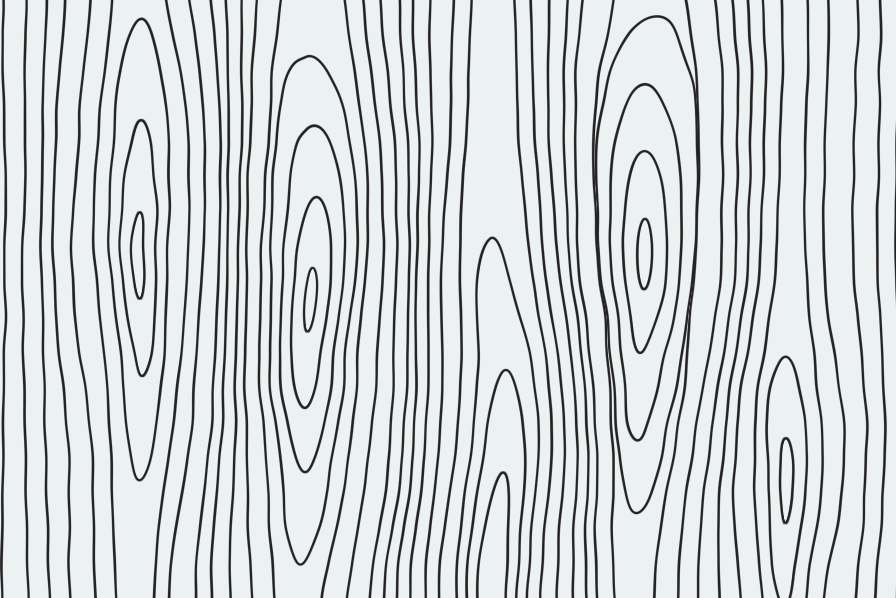
Give the GLSL for this pattern, as a Shadertoy shader.

```glsl
// Wood grain: thin dark hand-drawn lines flowing around ringed knots on a pale ground.

const vec3 PAPER = vec3(0.925, 0.945, 0.945);
const vec3 INK = vec3(0.14, 0.135, 0.14);
const float SPACING = 0.0405;     // mean gap between grain lines
const float HALF_LINE = 0.0021;
const float REACH = 0.17;         // how far a knot pushes the grain aside
const int KNOTS = 5;

// Each knot: grain gap it opens in, height, tilt
const vec3 PLACE[KNOTS] = vec3[KNOTS](
    vec3(5.5, 0.58, 0.0), vec3(12.5, 0.50, 0.03), vec3(20.5, -0.10, 0.0),
    vec3(26.5, 0.57, 0.07), vec3(32.5, 0.21, 0.02));
// Each knot: ring width, ring height, ring count
const vec3 SHAPE[KNOTS] = vec3[KNOTS](
    vec3(0.019, 0.148, 3.0), vec3(0.021, 0.120, 4.0), vec3(0.016, 0.200, 4.0),
    vec3(0.024, 0.120, 4.0), vec3(0.022, 0.137, 2.0));

float hash(vec2 p) {
    vec3 q = fract(p.xyx * vec3(0.1031, 0.1030, 0.0973));
    q += dot(q, q.yzx + 33.33);
    return fract((q.x + q.y) * q.z);
}

// Smooth value noise in -1..1
float noise(vec2 p) {
    vec2 i = floor(p), f = fract(p);
    f = f * f * (3.0 - 2.0 * f);
    float low = mix(hash(i), hash(i + vec2(1, 0)), f.x);
    float high = mix(hash(i + vec2(0, 1)), hash(i + vec2(1, 1)), f.x);
    return 2.0 * mix(low, high, f.y) - 1.0;
}

// Gentle sway plus a fine tremor of the hand
vec2 handWarp(vec2 p) {
    p.x += 0.014 * noise(p * vec2(2.2, 3.2) + 7.0);
    p.x += 0.0022 * noise(p * vec2(9.0, 17.0) + 31.0);
    p.y += 0.022 * noise(p * vec2(22.0, 5.0) + 53.0);
    return p;
}

// Sideways displacement that opens a lens of half-width w
float lensPush(float dx, float w) {
    float t = dx / w, r = dx / REACH;
    return w * t / pow(1.0 + t * t * t * t, 0.25) * exp(-r * r * r * r);
}

// x: grain line index, y: ring index (rings lie on integers up to 0)
vec2 grainField(vec2 p) {
    p = handWarp(p);
    float ring = 1e3;
    for (int i = 0; i < KNOTS; i++) {
        vec3 place = PLACE[i], shape = SHAPE[i];
        vec2 center = vec2(place.x * SPACING, place.y);
        vec2 outer = shape.xy * (shape.z - 0.5);
        vec2 d = p - center;
        float v = d.y / outer.y;

        // Lean and bend the grain close to the knot
        float bend = place.z * d.y + 0.005 * sin(11.0 * d.y + 2.0 * place.x);
        d.x -= bend * exp(-v * v * 0.5 - d.x * d.x / (REACH * REACH));

        // Rings are wider above the middle than below
        float egg = 1.0 + 0.33 * v * exp(-0.5 * v * v);
        float radius = length(d / (shape.xy * vec2(egg, 1.0)));
        radius += 0.13 * noise(d * vec2(18.0, 9.0) + place.x);
        ring = min(ring, radius - shape.z + 0.5);

        float w = 1.25 * outer.x * egg * exp(-0.8 * v * v);
        p.x = center.x + d.x - lensPush(d.x, w);
    }
    return vec2(p.x / SPACING, ring);
}

// Uneven offset of one grain line along its length
float lineDrift(float id, float y) {
    return 0.15 * (2.0 * hash(vec2(id + 40.0, 3.0)) - 1.0)
         + 0.12 * noise(vec2(id * 7.3 + 90.0, y * 4.0));
}

// Coverage of a stroke at distance d
float stroke(float d, float halfWidth, float pixel) {
    return 1.0 - smoothstep(halfWidth - 0.75 * pixel, halfWidth + 0.75 * pixel, d);
}

void mainImage(out vec4 fragColor, in vec2 fragCoord) {
    float pixel = 1.0 / iResolution.y;
    vec2 p = fragCoord * pixel;

    // Field and its slopes turn index steps into true distances
    const float e = 0.0012;
    vec2 field = grainField(p);
    vec2 slopeX = (grainField(p + vec2(e, 0)) - grainField(p - vec2(e, 0))) / (2.0 * e);
    vec2 slopeY = (grainField(p + vec2(0, e)) - grainField(p - vec2(0, e))) / (2.0 * e);
    vec2 slope = max(sqrt(slopeX * slopeX + slopeY * slopeY), vec2(1.0));

    float id = round(field.x);
    float lineDist = abs(field.x - id - lineDrift(id, p.y)) / slope.x;
    float ringId = min(round(field.y), 0.0);
    float ringDist = abs(field.y - ringId) / slope.y;

    // Slightly uneven pen pressure
    float halfWidth = HALF_LINE * (1.0 + 0.12 * noise(p * vec2(40.0, 14.0)));
    float ink = stroke(min(lineDist, ringDist), halfWidth, pixel);
    fragColor = vec4(mix(PAPER, INK, ink), 1.0);
}
```
